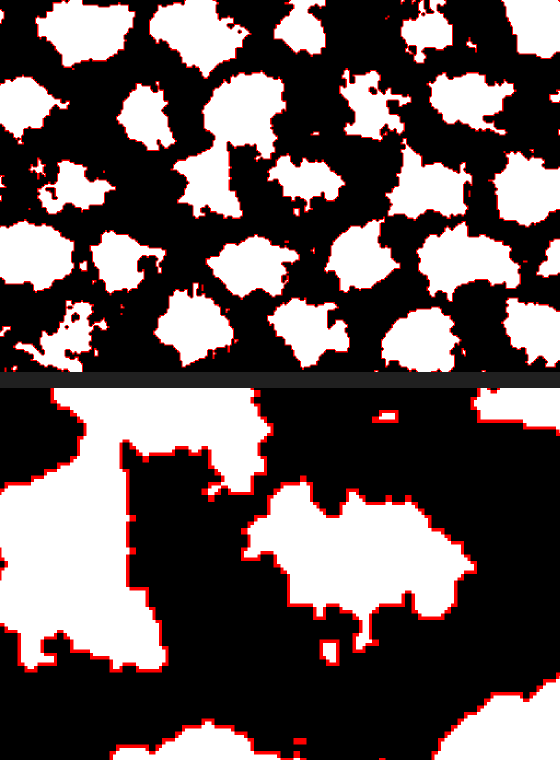
Top, the full canvas; bottom, a detail of the centre.
This pattern is drawn by a Shadertoy shader. Its source:

```glsl
// Ragged white islands with thin red rims scattered on black.

vec2 hash2(vec2 p) {
    vec3 q = fract(p.xyx * vec3(0.1031, 0.1030, 0.0973));
    q += dot(q, q.yzx + 33.33);
    return fract((q.xx + q.yz) * q.zy);
}

float cornerSlope(vec2 corner, vec2 offset) {
    float angle = 6.2832 * hash2(corner + 71.0).x;
    return dot(vec2(cos(angle), sin(angle)), offset);
}

float gradientNoise(vec2 p) {
    vec2 i = floor(p), f = p - i;
    vec2 u = f * f * f * (f * (f * 6.0 - 15.0) + 10.0);
    vec2 e = vec2(1.0, 0.0);
    float low = mix(cornerSlope(i, f), cornerSlope(i + e, f - e), u.x);
    float high = mix(cornerSlope(i + e.yx, f - e.yx), cornerSlope(i + 1.0, f - 1.0), u.x);
    return mix(low, high, u.y);
}

// 1 inside an island, 0 outside; p is in units of canvas height
float islandMask(vec2 p) {
    // Snap to a fine lattice so that the coastline runs in small steps
    p = (floor(p * 170.0) + 0.5) / 170.0;

    // Nearest and second nearest ellipse on a jittered brick layout
    vec2 cell = vec2(0.31, 0.207);
    float row = floor(p.y / cell.y);
    float nearest = 9.0, second = 9.0, roughness = 1.0;
    for (int y = -1; y <= 1; y++) {
        float r = row + float(y);
        float shift = 0.5 * mod(r, 2.0) + 0.15;
        float column = floor(p.x / cell.x - shift);
        for (int x = -1; x <= 1; x++) {
            vec2 id = vec2(column + float(x), r);
            vec2 jitter = (hash2(id + 13.0) - 0.5) * vec2(0.075, 0.05);
            vec2 center = (id + vec2(shift + 0.5, 0.45)) * cell + jitter;
            vec2 traits = hash2(id + 47.0);
            float radius = mix(0.069, 0.104, traits.x);
            float d = length((p - center) * vec2(0.87, 1.1)) - radius;
            if (d < nearest) {
                second = nearest;
                nearest = d;
                roughness = mix(1.5, 0.7, 0.6 * traits.x + 0.4 * traits.y);
            } else {
                second = min(second, d);
            }
        }
    }

    // Broad bays, smaller bites and fine teeth
    float coast = 0.07 * gradientNoise(p * 9.0)
                + 0.045 * gradientNoise(p * 22.0 + 5.3)
                + 0.022 * gradientNoise(p * vec2(60.0, 45.0) + 9.7);
    float channel = nearest - second + 0.035;
    return step(max(nearest, channel) + roughness * coast, 0.0);
}

vec3 islandColor(vec2 p) {
    vec3 sea = vec3(0.0), land = vec3(1.0), rim = vec3(1.0, 0.0, 0.0);
    if (islandMask(p) < 0.5) return sea;
    vec2 e = vec2(1.0 / 340.0, 0.0);
    float interior = islandMask(p + e) * islandMask(p - e)
                   * islandMask(p + e.yx) * islandMask(p - e.yx);
    return mix(rim, land, interior);
}

void mainImage(out vec4 fragColor, in vec2 fragCoord) {
    // Average four samples per pixel for smooth edges
    vec3 color = vec3(0.0);
    for (int i = 0; i < 4; i++) {
        vec2 offset = vec2(i % 2, i / 2) * 0.5 - 0.25;
        color += islandColor((fragCoord + offset) / iResolution.y);
    }
    fragColor = vec4(color / 4.0, 1.0);
}
```
